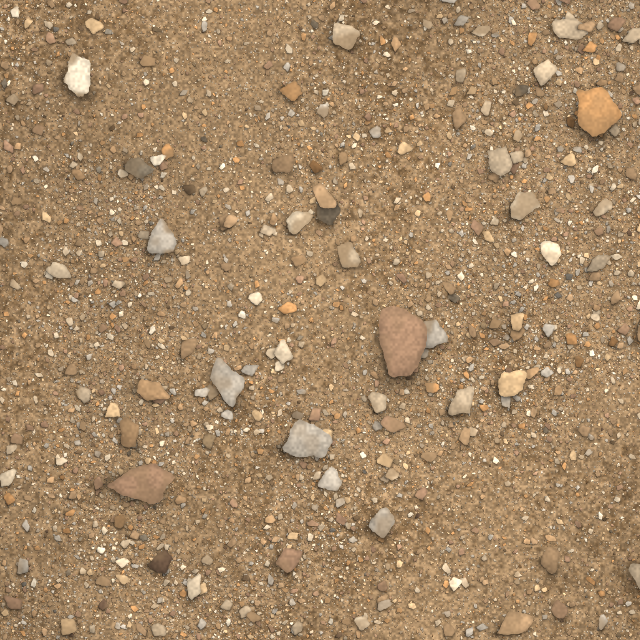
Reproduce this texture procedurally as a Shadertoy shader.

```glsl
const float TAU = 6.2831853;
const int LEVELS = 6;
const float COARSEST_GRID = 7.0;      // cells across the canvas at the first level
const float GRID_RATIO = 2.05;        // each level is this much finer
const float DENSITY[6] = float[6](0.26, 0.27, 0.48, 0.72, 0.80, 0.72);
const vec2 RADIUS_RANGE = vec2(0.15, 0.36);  // in cells
const float SHADOW_STRENGTH = 0.62;
const float SHADOW_WIDTH = 0.20;      // in stone radii
const vec2 LIGHT_DIR = vec2(0.5, 0.866);

const vec3 SOIL = vec3(0.63, 0.515, 0.38);
const vec3 SOIL_DARK = vec3(0.49, 0.385, 0.265);
const vec3 SOIL_PALE = vec3(0.73, 0.60, 0.45);

// Small grains use all colours, large stones favour the end of the list
const vec3 STONE_COLOURS[9] = vec3[9](
    vec3(0.93, 0.86, 0.75),   // cream
    vec3(0.74, 0.59, 0.43),   // tan
    vec3(0.87, 0.73, 0.55),   // sand
    vec3(0.78, 0.58, 0.38),   // ochre
    vec3(0.91, 0.82, 0.69),   // pale sand
    vec3(0.69, 0.56, 0.42),   // clay
    vec3(0.77, 0.68, 0.56),   // beige
    vec3(0.66, 0.52, 0.41),   // red brown
    vec3(0.74, 0.69, 0.62));  // grey

vec4 hash4(vec2 p) {
    vec4 h = fract(p.xyxy * vec4(0.1031, 0.1030, 0.0973, 0.1099));
    h += dot(h, h.wzxy + 33.33);
    return fract((h.xxyz + h.yzzw) * h.zywx);
}

float noise(vec2 p) {
    vec2 i = floor(p), f = fract(p);
    f = f * f * (3.0 - 2.0 * f);
    float low = mix(hash4(i).x, hash4(i + vec2(1, 0)).x, f.x);
    float high = mix(hash4(i + vec2(0, 1)).x, hash4(i + vec2(1, 1)).x, f.x);
    return mix(low, high, f.y);
}

float fbm(vec2 p) {
    float sum = 0.0, weight = 0.5;
    for (int i = 0; i < 4; i++) {
        sum += weight * noise(p);
        p = mat2(1.6, 1.2, -1.2, 1.6) * p + 17.3;
        weight *= 0.5;
    }
    return sum / 0.9375;
}

float smoothMax(float a, float b, float k) {
    float h = max(k - abs(a - b), 0.0) / k;
    return max(a, b) + 0.25 * h * h * k;
}

// Rounded irregular polygon
float stoneDistance(vec2 q, float radius, vec2 seed) {
    float d = -radius;
    for (int i = 0; i < 7; i++) {
        float n = float(i);
        float angle = TAU * (n + 0.7 * fract(seed.x * 37.0 + n * 0.37)) / 7.0;
        float reach = radius * mix(0.66, 1.10, fract(seed.y * 91.0 + n * 0.618));
        d = smoothMax(d, dot(q, vec2(cos(angle), sin(angle))) - reach, 0.18 * radius);
    }
    return d;
}

vec3 soilColour(vec2 uv) {
    float patches = fbm(uv * 5.0 + 3.1);
    float crumbs = fbm(uv * 120.0);
    float grit = noise(uv * 300.0 + 9.0);
    vec3 c = mix(SOIL, SOIL_DARK, smoothstep(0.46, 0.78, 0.6 * crumbs + 0.4 * patches));
    c = mix(c, SOIL_PALE, 0.6 * smoothstep(0.50, 0.22, crumbs));
    return c * (0.80 + 0.42 * grit);
}

vec3 stoneColour(float pick, float tone, float coarse, vec2 uv, float radius) {
    float index = 8.999 * pow(pick, mix(1.0, 0.42, coarse));
    vec3 c = STONE_COLOURS[int(index)] * mix(0.88, 1.13, tone);
    c *= fract(pick * 53.0) < 0.04 ? 0.60 : 1.0;   // occasional slate
    float blotches = fbm(uv * 0.9 / radius + 40.0 * tone);
    float speckle = noise(uv * 260.0);
    return c * (0.77 + 0.30 * blotches + 0.18 * speckle);
}

vec3 addStones(vec3 ground, vec2 uv, int level) {
    float coarse = 1.0 - float(level) / float(LEVELS - 1);
    float grid = COARSEST_GRID * pow(GRID_RATIO, float(level));
    float edge = 0.65 / iResolution.y;
    vec2 home = floor(uv * grid);
    for (int k = 0; k < 9; k++) {
        vec2 cell = home + vec2(k % 3 - 1, k / 3 - 1);
        vec4 place = hash4(cell + 71.0 * float(level) + 11.0);
        float cluster = mix(0.55, 1.35, smoothstep(0.3, 0.7, noise(cell / grid * 6.0 + 5.0)));
        if (place.z > DENSITY[level] * cluster) continue;
        vec4 look = hash4(cell + 71.0 * float(level) + 311.0);

        vec2 offset = uv - (cell + 0.15 + 0.7 * place.xy) / grid;
        float radius = mix(RADIUS_RANGE.x, RADIUS_RANGE.y, look.x * look.x) / grid;
        float turn = TAU * place.w;
        vec2 q = mat2(cos(turn), sin(turn), -sin(turn), cos(turn)) * offset;
        q *= vec2(0.88, mix(0.95, 1.55, look.y));
        if (length(q) > 2.0 * radius) continue;

        float d = stoneDistance(q, radius, look.zw);
        d += 0.24 * radius * (fbm(offset * 2.6 / radius + 50.0 * look.zw) - 0.5);
        float facing = dot(offset, LIGHT_DIR) / radius;

        // Contact shadow, deeper away from the light
        float shadow = exp(-max(d, 0.0) / (SHADOW_WIDTH * radius));
        ground *= 1.0 - SHADOW_STRENGTH * shadow * clamp(0.45 - 0.55 * facing, 0.08, 1.0);

        // Lit face, worn rim and a coat of dust
        vec3 face = stoneColour(look.z, look.w, coarse, uv, radius);
        face *= 1.0 + 0.11 * clamp(facing, -1.0, 1.0);
        face *= mix(0.90, 1.03, smoothstep(0.0, -0.25 * radius, d));
        float dust = 0.70 * place.x * smoothstep(0.35, 0.7, noise(uv * 45.0 + 20.0));
        face = mix(face, SOIL, dust);
        ground = mix(ground, face, smoothstep(edge, -edge, d));
    }
    return ground;
}

void mainImage(out vec4 fragColor, in vec2 fragCoord) {
    vec2 uv = fragCoord / iResolution.y;
    vec3 colour = soilColour(uv);
    for (int level = LEVELS - 1; level >= 0; level--)
        colour = addStones(colour, uv, level);
    colour *= mix(0.90, 1.13, fbm(uv * 4.0 + 8.0));
    fragColor = vec4(clamp(colour, 0.0, 1.0), 1.0);
}
```
